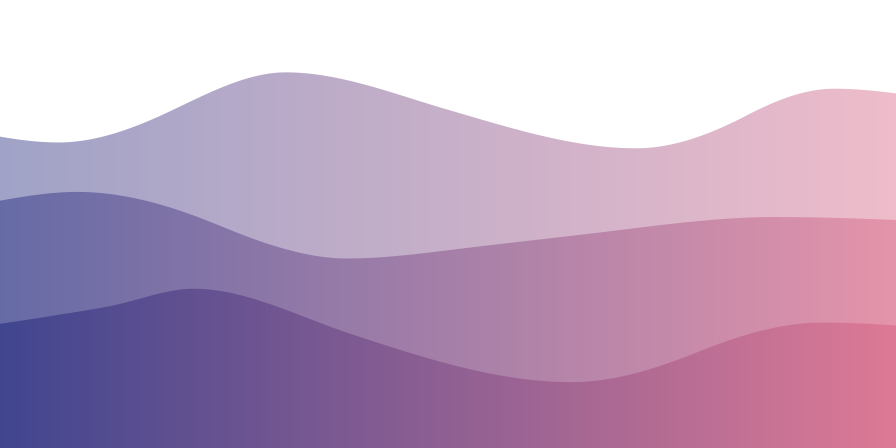
Give the GLSL for this background, as a WebGL 2 fragment shader.

```glsl
#version 300 es
precision highp float;

uniform vec2 u_resolution;
out vec4 outColor;

const vec3 SKY = vec3(1.0);
const vec3 INDIGO = vec3(0.250, 0.272, 0.562);
const vec3 ROSE = vec3(0.868, 0.475, 0.584);
const float BACK_OPACITY = 0.50;
const float MIDDLE_OPACITY = 0.60;
const float FRONT_OPACITY = 1.0;

// Crest knots: x, height and slope, all in canvas units
const int KNOTS = 9;
const vec3 BACK_CREST[KNOTS] = vec3[](
    vec3(0.0, 0.695, -0.34), vec3(0.065, 0.682, 0.0), vec3(0.188, 0.750, 0.94),
    vec3(0.319, 0.8385, 0.0), vec3(0.500, 0.755, -0.58), vec3(0.710, 0.669, 0.0),
    vec3(0.833, 0.742, 1.04), vec3(0.931, 0.802, 0.0), vec3(1.0, 0.7915, -0.26));
const vec3 MIDDLE_CREST[KNOTS] = vec3[](
    vec3(0.0, 0.552, 0.36), vec3(0.086, 0.5716, 0.0), vec3(0.228, 0.510, -0.78),
    vec3(0.297, 0.457, -0.65), vec3(0.387, 0.423, 0.0), vec3(0.521, 0.4466, 0.24),
    vec3(0.667, 0.4805, 0.24), vec3(0.866, 0.5156, 0.0), vec3(1.0, 0.509, -0.08));
const vec3 FRONT_CREST[KNOTS] = vec3[](
    vec3(0.0, 0.2773, 0.28), vec3(0.0625, 0.2964, 0.32), vec3(0.125, 0.3177, 0.40),
    vec3(0.216, 0.3555, 0.0), vec3(0.391, 0.255, -0.66), vec3(0.638, 0.147, 0.0),
    vec3(0.781, 0.216, 0.80), vec3(0.918, 0.280, 0.0), vec3(1.0, 0.2734, -0.14));

// Cubic Hermite curve through the knots
float crestHeight(vec3 crest[KNOTS], float x) {
    vec3 a = crest[0];
    vec3 b = crest[1];
    for (int i = 1; i < KNOTS - 1; i++) {
        if (x >= crest[i].x) {
            a = crest[i];
            b = crest[i + 1];
        }
    }
    float span = b.x - a.x;
    float t = (x - a.x) / span;
    float s = 1.0 - t;
    return mix(a.y, b.y, t * t * (3.0 - 2.0 * t))
         + span * t * s * (a.z * s - b.z * t);
}

// Antialiased coverage of the area below a crest
float below(vec3 crest[KNOTS], vec2 uv) {
    float gap = crestHeight(crest, uv.x) - uv.y;
    float pixel = length(vec2(dFdx(gap), dFdy(gap)));
    return clamp(0.5 + gap / pixel, 0.0, 1.0);
}

void main() {
    vec2 uv = gl_FragCoord.xy / u_resolution;
    vec3 tint = mix(INDIGO, ROSE, uv.x);

    // Translucent waves stacked from back to front
    vec3 color = SKY;
    color = mix(color, tint, BACK_OPACITY * below(BACK_CREST, uv));
    color = mix(color, tint, MIDDLE_OPACITY * below(MIDDLE_CREST, uv));
    color = mix(color, tint, FRONT_OPACITY * below(FRONT_CREST, uv));

    outColor = vec4(color, 1.0);
}
```
